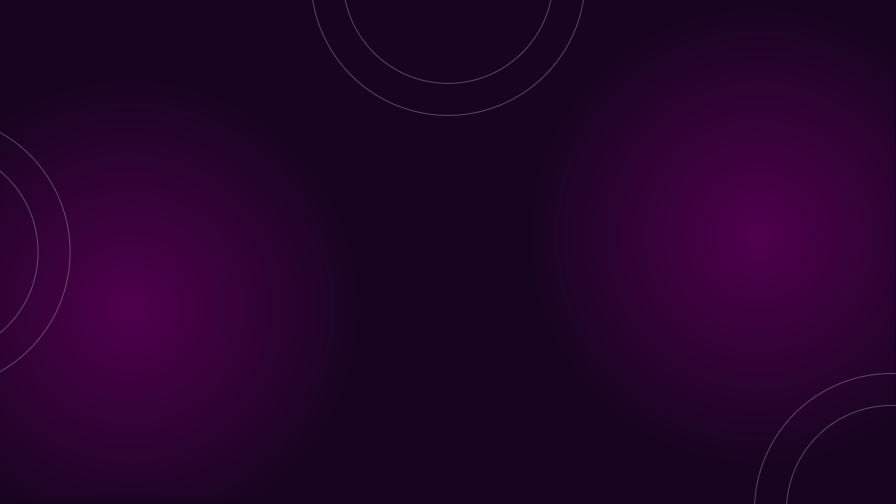
This background is drawn by a Shadertoy shader. Its source:

```glsl
#define BASE_COLOR vec3(0.090, 0.016, 0.124)
#define GLOW_COLOR vec3(0.304, 0.000, 0.294)
#define LINE_COLOR vec3(0.86, 0.86, 0.90)
#define LINE_ALPHA 0.27
#define LINE_WIDTH 0.0023
#define GLOW_RADIUS 0.462
#define OUTER_RADIUS 0.272
#define INNER_RADIUS 0.2085
#define FLOOR_FADE 0.02
#define SIDE_FADE 0.004

// Linear falloff from the centre to the rim
float glow(vec2 p, vec2 center) {
    return clamp(1.0 - length(p - center) / GLOW_RADIUS, 0.0, 1.0);
}

// Share of a pixel covered by a thin circle outline
float ringLine(float dist, float radius, float pixel) {
    float d = abs(dist - radius);
    float halfLine = 0.5 * LINE_WIDTH;
    float halfPixel = 0.5 * pixel;
    float overlap = min(d + halfLine, halfPixel) - max(d - halfLine, -halfPixel);
    return clamp(overlap / pixel, 0.0, 1.0);
}

// Two concentric outlines
float ringPair(vec2 p, vec2 center, float pixel) {
    float dist = length(p - center);
    return max(ringLine(dist, OUTER_RADIUS, pixel),
               ringLine(dist, INNER_RADIUS, pixel));
}

void mainImage(out vec4 fragColor, in vec2 fragCoord) {
    // Canvas height is one unit
    float pixel = 1.0 / iResolution.y;
    vec2 p = fragCoord * pixel;
    float rightEdge = iResolution.x * pixel;

    // Soft magenta glows, fading at the floor and right side
    float light = max(glow(p, vec2(0.259, 0.389)), glow(p, vec2(1.505, 0.532)));
    light *= smoothstep(0.0, FLOOR_FADE, p.y);
    light *= smoothstep(0.0, SIDE_FADE, rightEdge - p.x);
    vec3 color = mix(BASE_COLOR, GLOW_COLOR, light);

    // Ring pairs cut by the left, top and right edges
    float lines = ringPair(p, vec2(-0.133, 0.500), pixel);
    lines = max(lines, ringPair(p, vec2(0.889, 1.043), pixel));
    lines = max(lines, ringPair(p, vec2(1.769, -0.013), pixel));
    color = mix(color, LINE_COLOR, lines * LINE_ALPHA);

    fragColor = vec4(color, 1.0);
}
```
